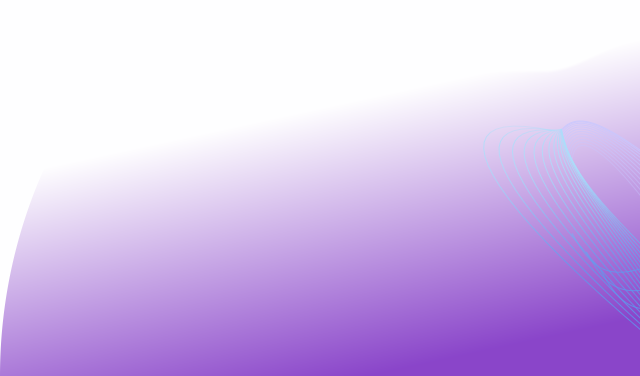
Reproduce this background procedurally as a Shadertoy shader.

```glsl
// Purple gradient hill with a round left side and a ribbon of fine blue line loops.
#define LOOP_LINES 17
#define TOP_LINES 12
#define HOOK_LINES 3
#define SEGMENTS 22
#define LINE_RADIUS 0.0013
#define HILL_SLOPE 0.216
#define HILL_START 0.531
#define FADE_DEPTH 0.742
#define DISC_RADIUS 1.356

const vec3 WHITE = vec3(0.998, 0.998, 1.0);
const vec3 PURPLE = vec3(0.54, 0.27, 0.79);
const vec3 CYAN = vec3(0.67, 0.87, 0.98);
const vec3 BLUE = vec3(0.36, 0.60, 0.93);
const vec3 LAVENDER = vec3(0.78, 0.78, 1.0);

float segmentDistance(vec2 p, vec2 a, vec2 b) {
    vec2 pa = p - a, ba = b - a;
    return length(pa - ba * clamp(dot(pa, ba) / dot(ba, ba), 0.0, 1.0));
}

// Cubic curve; the columns of c are its control points.
vec2 bezier(mat4x2 c, float t) {
    float s = 1.0 - t;
    return c * vec4(s * s * s, 3.0 * s * s * t, 3.0 * s * t * t, t * t * t);
}

float curveCoverage(vec2 p, mat4x2 c, float pixel) {
    float d = 10.0;
    vec2 a = c[0];
    for (int i = 1; i <= SEGMENTS; i++) {
        vec2 b = bezier(c, float(i) / float(SEGMENTS));
        d = min(d, segmentDistance(p, a, b));
        a = b;
    }
    return clamp((LINE_RADIUS - d) / pixel + 0.5, 0.0, 1.0)
         * min(1.0, 2.0 * LINE_RADIUS / pixel + 0.1);
}

mat4x2 blendCurves(mat4x2 a, mat4x2 b, float k) {
    return a * (1.0 - k) + b * k;
}

vec3 hill(vec2 p, float pixel) {
    float depth = (HILL_START + HILL_SLOPE * p.x - p.y) / FADE_DEPTH;
    vec3 color = mix(WHITE, PURPLE, clamp(depth, 0.0, 1.0));
    // Wavy crest on the right and circular side on the left
    float crest = 0.811 + 0.085 * smoothstep(1.45, 1.72, p.x);
    float inside = smoothstep(-0.006, 0.008, crest - p.y);
    float disc = length(p - vec2(DISC_RADIUS, 0.0)) - DISC_RADIUS;
    if (p.x < DISC_RADIUS) inside *= clamp(0.5 - disc / pixel, 0.0, 1.0);
    return mix(WHITE, color, inside);
}

vec3 ribbon(vec3 color, vec2 p, float pixel) {
    mat4x2 loopOuter = mat4x2(1.467, 0.653, 1.167, 0.716, 1.233, 0.522, 1.722, 0.107);
    mat4x2 loopInner = mat4x2(1.493, 0.656, 1.511, 0.556, 1.589, 0.467, 1.722, 0.333);
    mat4x2 topOuter = mat4x2(1.489, 0.649, 1.533, 0.711, 1.611, 0.667, 1.722, 0.587);
    mat4x2 topInner = mat4x2(1.522, 0.578, 1.533, 0.656, 1.611, 0.600, 1.722, 0.456);
    mat4x2 hook = mat4x2(1.522, 0.378, 1.567, 0.300, 1.604, 0.249, 1.722, 0.291);
    vec3 loopColor = mix(BLUE, CYAN, smoothstep(0.25, 0.58, p.y));

    // Lavender arches
    for (int i = 0; i < TOP_LINES; i++) {
        float k = float(i) / float(TOP_LINES - 1);
        mat4x2 c = blendCurves(topOuter, topInner, pow(k, 1.4));
        color = mix(color, LAVENDER, (0.8 - 0.4 * k) * curveCoverage(p, c, pixel));
    }
    // Loops crowd together inward, while their tails spread evenly
    float fade = 1.0 - 0.6 * smoothstep(0.62, 0.67, p.y);
    for (int i = 0; i < LOOP_LINES; i++) {
        float k = float(i) / float(LOOP_LINES - 1);
        mat4x2 c = blendCurves(loopOuter, loopInner, 1.0 - pow(1.0 - k, 2.7));
        c[3] = mix(loopOuter[3], loopInner[3], k);
        color = mix(color, loopColor, 0.8 * fade * curveCoverage(p, c, pixel));
    }
    // Tails that turn upward
    for (int i = 0; i < HOOK_LINES; i++) {
        mat4x2 c = hook;
        for (int j = 0; j < 4; j++) c[j] += float(i) * vec2(0.038, -0.049);
        color = mix(color, loopColor, 0.8 * curveCoverage(p, c, pixel));
    }
    return color;
}

void mainImage(out vec4 fragColor, in vec2 fragCoord) {
    vec2 p = fragCoord / iResolution.y;
    float pixel = 1.0 / iResolution.y;
    vec3 color = hill(p, pixel);
    if (p.x > 1.27 && p.y > 0.08 && p.y < 0.72) color = ribbon(color, p, pixel);
    fragColor = vec4(color, 1.0);
}
```
